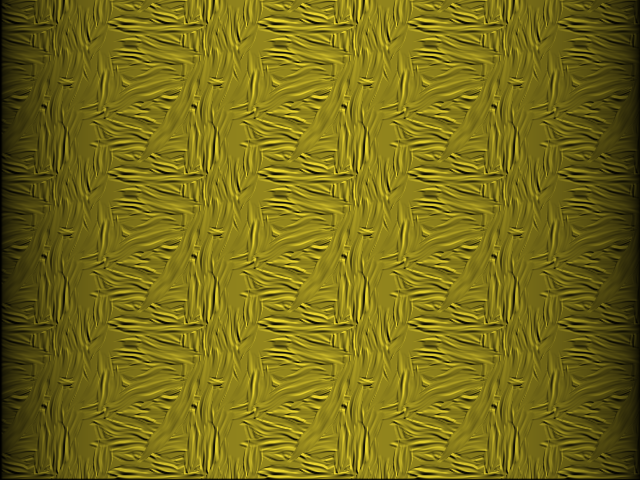
Write a WebGL 1 fragment shader that draws this pattern.

```glsl
precision highp float;
// Seamless tile of thick olive-yellow brush strokes, embossed and darkened at the sides.

uniform vec2 u_resolution;

const float TILE_SIZE = 0.3125;               // tile side, in canvas heights
const vec2 TILE_ORIGIN = vec2(0.444, 0.644);  // in tiles
const vec3 PAINT = vec3(1.0, 0.91, 0.2);
const float BASE_LIGHT = 0.58;
const float RELIEF = 0.62;
const vec2 LIGHT_DIR = vec2(0.6, 0.8);
const float EMBOSS_STEP = 0.006;              // in tiles
const float GRID = 7.0;                       // scattered strokes per tile side
const float STROKE_COUNT = 49.0;
const float ORDER_STEP = 19.0;                // shuffles the painting order
const float BRISTLES = 50.0;                  // ridges per tile across a stroke
const float STREAKS = 7.0;                    // variation per tile along a stroke
const float WOBBLE = 0.03;                    // sideways drift of the bristles, in tiles
const float SIDE_FALLOFF = 0.43;
const float BORDER = 0.005;
const float TAU = 6.28318;

float hash(vec2 p) {
  p = fract(p * vec2(0.1931, 0.2717));
  p += dot(p, p.yx + 23.17);
  return fract((p.x + p.y) * p.x * 17.3);
}

float noise(vec2 p) {
  vec2 cell = floor(p);
  vec2 f = fract(p);
  f = f * f * (3.0 - 2.0 * f);
  float low = mix(hash(cell), hash(cell + vec2(1.0, 0.0)), f.x);
  float high = mix(hash(cell + vec2(0.0, 1.0)), hash(cell + 1.0), f.x);
  return mix(low, high, f.y);
}

// Lays one bent, ragged stroke over the paint height; size is half length, half width.
float paintStroke(float height, vec2 p, vec2 center, float angle, vec2 size,
                  float bend, float depth, float seed) {
  vec2 d = fract(p - center + 0.5) - 0.5;
  float c = cos(angle);
  float s = sin(angle);
  vec2 q = vec2(c * d.x + s * d.y, c * d.y - s * d.x);
  q.y -= bend * q.x * q.x;
  if (abs(q.x) > size.x + 0.1 || abs(q.y) > size.y + 0.04) return height;

  q.y += WOBBLE * (noise(q * vec2(9.0, 13.0) + seed * 2.3 + 20.0) - 0.5);
  vec2 grain = q * vec2(STREAKS, BRISTLES) + seed * vec2(7.3, 13.7) + 40.0;
  float ridge = noise(grain);
  float fine = noise(grain * vec2(1.8, 1.9) + 9.0);
  float patches = noise(q * vec2(8.0, 14.0) + seed * 5.7 + 30.0);

  // Bristles leave the canvas at different points, so ends and sides fray.
  float ragged = noise(vec2(q.y * BRISTLES * 0.8 + 40.0, seed * 3.1)) - 0.5;
  float ends = smoothstep(0.0, 0.03, size.x - abs(q.x) + 0.18 * ragged);
  float taper = 1.0 - 0.45 * q.x * q.x / (size.x * size.x);
  float frayed = size.y * taper - abs(q.y) + 0.02 * (fine - 0.5);
  float sides = smoothstep(-0.006, 0.01, frayed);

  // Sparse, crisp ridges over calmer paint.
  float crisp = ridge * ridge * (1.6 - 0.6 * ridge) - 0.35;
  float strength = depth * mix(0.35, 1.6, patches);
  float body = 0.5 + strength * (crisp + 0.4 * (fine - 0.5));
  return mix(height, body, ends * sides);
}

// Steep strokes in one half of the tile, shallow ones in the other.
float strokeAngle(vec2 center, float seed) {
  float steep = 0.5 + 0.5 * cos(TAU * (center.x - 0.04));
  float turn = smoothstep(0.38, 0.58, steep + 0.4 * (hash(vec2(seed, 5.0)) - 0.5));
  float jitter = hash(vec2(seed, 11.0)) - 0.5;
  return mix(0.04, 1.45, turn) + 0.85 * jitter;
}

float paintHeight(vec2 p) {
  float height = 0.5;

  // Scattered strokes on a jittered, wrapping grid.
  for (float i = 0.0; i < STROKE_COUNT; i += 1.0) {
    float id = mod(i * ORDER_STEP, STROKE_COUNT);
    float seed = id + 1.0;
    vec2 jitter = vec2(hash(vec2(seed, 17.0)), hash(vec2(seed, 29.0)));
    vec2 center = (vec2(mod(id, GRID), floor(id / GRID)) + jitter) / GRID;
    vec2 size = vec2(mix(0.1, 0.21, hash(vec2(seed, 37.0))),
                     mix(0.045, 0.085, hash(vec2(seed, 43.0))));
    float bend = 1.8 * (hash(vec2(seed, 53.0)) - 0.5);
    float depth = mix(0.6, 1.4, hash(vec2(seed, 61.0)));
    height = paintStroke(height, p, center, strokeAngle(center, seed), size, bend, depth, seed);
  }

  // Broad finishing strokes: long sweep, fan, leaf, diagonal and small curl.
  height = paintStroke(height, p, vec2(0.62, -0.64), 0.03, vec2(0.33, 0.045), 0.2, 1.1, 71.0);
  height = paintStroke(height, p, vec2(-0.08, -0.42), 1.5, vec2(0.15, 0.12), 0.5, 1.4, 73.0);
  height = paintStroke(height, p, vec2(0.52, -0.06), 0.35, vec2(0.25, 0.06), -0.3, 1.0, 79.0);
  height = paintStroke(height, p, vec2(0.73, -0.22), 1.02, vec2(0.33, 0.065), 0.3, 1.0, 83.0);
  return paintStroke(height, p, vec2(0.0), 0.1, vec2(0.07, 0.045), 3.0, 1.5, 89.0);
}

void main() {
  vec2 uv = gl_FragCoord.xy / u_resolution;
  vec2 tile = fract(gl_FragCoord.xy / u_resolution.y / TILE_SIZE - TILE_ORIGIN);

  // Emboss: surfaces falling toward the light are bright.
  vec2 offset = LIGHT_DIR * EMBOSS_STEP;
  float slope = paintHeight(tile - offset) - paintHeight(tile + offset);
  float light = clamp(BASE_LIGHT + RELIEF * slope, 0.06, 0.92);

  // Side shading and a thin dark border at the left and bottom.
  float shade = pow(4.0 * uv.x * (1.0 - uv.x), SIDE_FALLOFF);
  shade *= smoothstep(0.0, BORDER, uv.x) * smoothstep(0.0, BORDER, uv.y);

  gl_FragColor = vec4(PAINT * light * shade, 1.0);
}
```
